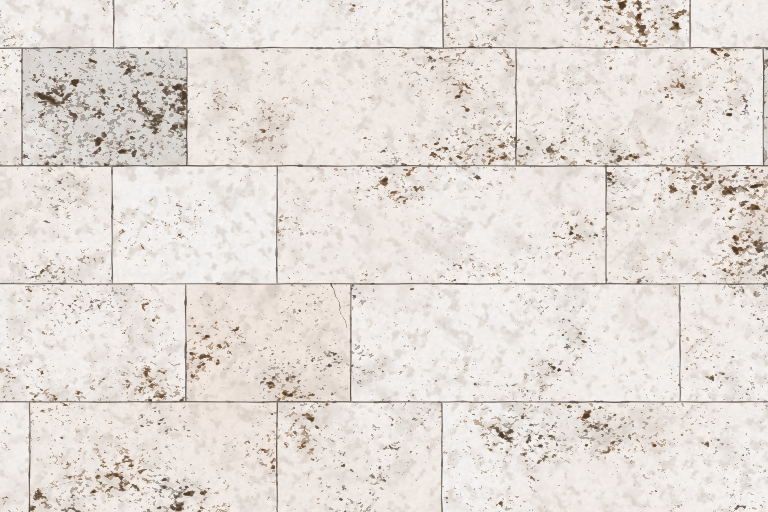
Give the GLSL for this texture, as a Shadertoy shader.

```glsl
// Travertine wall: five courses of pale pitted blocks with thin dark joints.

// Layout, in units of canvas height
const float COURSE_HEIGHT = 0.2305;
const float FIRST_JOINT = 0.215;
const float SHORT_BLOCK = 0.322;
const float LONG_BLOCK = 0.643;
const float MID_BLOCK = 0.483;
const float COURSE_SHIFT[5] = float[5](0.541, 0.363, 0.219, 0.043, -0.100);
const float JOINT_HALF_WIDTH = 0.0012;
const float JOINT_WOBBLE = 0.0016;

// Per course, for the short, long and mid block (negative warmth is grey)
const vec3 WARMTH[5] = vec3[5](
    vec3(0.4, 0.2, 0.75), vec3(1.0, 0.25, 0.15), vec3(0.05, 0.2, 0.45),
    vec3(-1.0, 0.55, 0.2), vec3(0.1, 0.1, 0.35));
const vec3 POROSITY[5] = vec3[5](
    vec3(0.5, 0.5, 0.85), vec3(0.35, 0.5, 0.6), vec3(0.15, 0.5, 0.7),
    vec3(1.25, 0.55, 0.6), vec3(0.2, 0.3, 0.6));

// Pits: noise frequency, threshold, gain of the clustering
const vec3 CAVITIES = vec3(54.0, 0.93, 0.75);
const vec3 PORES = vec3(100.0, 0.845, 0.55);
const vec3 SPECKS = vec3(180.0, 0.775, 0.45);
const float POROSITY_GAIN = 0.16;

// Crack in the warm block
const vec2 CRACK_TOP = vec2(0.648, 0.447);
const float CRACK_LENGTH = 0.09;

const vec3 WHITE_STONE = vec3(0.948, 0.940, 0.933);
const vec3 PINK_STONE = vec3(0.935, 0.893, 0.862);
const vec3 GREY_STONE = vec3(0.86, 0.85, 0.835);
const vec3 STAIN = vec3(0.82, 0.78, 0.745);
const vec3 GREY_PIT = vec3(0.49, 0.445, 0.40);
const vec3 OCHRE_PIT = vec3(0.58, 0.45, 0.32);
const vec3 DEEP_PIT = vec3(0.31, 0.23, 0.16);
const vec3 JOINT = vec3(0.33, 0.285, 0.25);

float hash(vec2 p) {
    vec3 q = fract(vec3(p.xyx) * 0.1031);
    q += dot(q, q.yzx + 33.33);
    return fract((q.x + q.y) * q.z);
}

float noise(vec2 p) {
    vec2 i = floor(p), f = fract(p);
    f = f * f * (3.0 - 2.0 * f);
    return mix(mix(hash(i), hash(i + vec2(1, 0)), f.x),
               mix(hash(i + vec2(0, 1)), hash(i + vec2(1, 1)), f.x), f.y);
}

// Three rotated octaves, in 0..1
float fbm(vec2 p) {
    float sum = 0.0, weight = 0.57;
    for (int i = 0; i < 3; i++) {
        p = mat2(0.8, 0.6, -0.6, 0.8) * p + 17.3;
        sum += weight * noise(p);
        p *= 2.0;
        weight *= 0.5;
    }
    return sum;
}

// Signed strength of a pit layer: positive inside a pit
float pitField(vec2 p, vec3 layer, float cluster, float porosity) {
    return fbm(p * layer.x * vec2(0.85, 1.1)) - layer.y
         + layer.z * (cluster - 0.5) + POROSITY_GAIN * (porosity - 0.5);
}

float pitMask(float field, float frequency, float pixel) {
    float soft = max(0.025, 0.15 * frequency * pixel);
    return smoothstep(-soft, soft, field);
}

void mainImage(out vec4 fragColor, in vec2 fragCoord) {
    float pixel = 1.0 / iResolution.y;
    vec2 p = fragCoord * pixel;
    vec2 wall = p + JOINT_WOBBLE * (vec2(noise(p * 30.0), noise(p * 30.0 + 50.0)) - 0.5);

    // Course and block
    float level = (wall.y - FIRST_JOINT) / COURSE_HEIGHT + 1.0;
    int course = clamp(int(floor(level)), 0, 4);
    float period = SHORT_BLOCK + LONG_BLOCK + MID_BLOCK;
    float along = wall.x - COURSE_SHIFT[course];
    float cycle = floor(along / period);
    along -= cycle * period;
    float secondEdge = SHORT_BLOCK + LONG_BLOCK;
    int kind = along < SHORT_BLOCK ? 0 : along < secondEdge ? 1 : 2;
    float warmth = WARMTH[course][kind];
    float porosity = POROSITY[course][kind];
    float seed = hash(vec2(float(course) + 3.0, cycle * 3.0 + float(kind) + 11.0));
    vec2 q = p + 7.0 * vec2(seed, fract(seed * 13.7));

    // Stone face: cloudy tint, mottled stains and rough grain
    float cloud = fbm(q * 4.0);
    float cluster = fbm(q * vec2(9.0, 11.0) + 31.0);
    vec3 color = mix(WHITE_STONE, PINK_STONE, clamp(warmth + 1.2 * (cloud - 0.5), 0.0, 1.0));
    color = mix(color, GREY_STONE, max(-warmth, 0.0) * smoothstep(0.25, 0.65, cloud));
    color = mix(color, STAIN, 0.4 * smoothstep(0.5, 0.85, fbm(q * 22.0) + 0.4 * (cluster - 0.5)));
    color = mix(color, STAIN, 0.55 * smoothstep(0.52, 0.82, fbm(q * 75.0 + 9.0)));
    color += 0.05 * (fbm(q * 150.0) - 0.5);

    // Pits, from fine to large, with discoloured rims
    float speck = pitField(q + 2.0, SPECKS, cluster, porosity);
    float pore = pitField(q + 4.0, PORES, cluster, porosity);
    float cavity = pitField(q + 6.0, CAVITIES, cluster, porosity);
    float rust = smoothstep(0.35, 0.6, fbm(q * 8.0 + 5.0)) * step(0.0, warmth);
    vec3 pitColor = mix(GREY_PIT, OCHRE_PIT, rust);
    color = mix(color, STAIN, 0.5 * smoothstep(-0.14, 0.02, max(pore, cavity)));
    color = mix(color, pitColor, 0.55 * pitMask(speck, SPECKS.x, pixel));
    color = mix(color, mix(pitColor, DEEP_PIT, smoothstep(0.0, 0.14, pore)), 0.85 * pitMask(pore, PORES.x, pixel));
    color = mix(color, mix(pitColor, DEEP_PIT, smoothstep(0.0, 0.1, cavity)), pitMask(cavity, CAVITIES.x, pixel));

    // Crack that thins out downwards
    float fall = (CRACK_TOP.y - p.y) / CRACK_LENGTH;
    float crackX = CRACK_TOP.x + 0.03 * fall + 0.02 * (fbm(vec2(p.y * 45.0, 3.0)) - 0.5);
    float crackWidth = 0.002 * (1.0 - fall) * noise(vec2(p.y * 90.0, 8.0));
    float crack = clamp((crackWidth - abs(p.x - crackX)) / pixel + 0.5, 0.0, 1.0);
    color = mix(color, DEEP_PIT, 0.8 * crack * step(0.0, fall) * step(fall, 1.0));

    // Joints, slightly chipped and unevenly dark
    float chip = 0.0014 * smoothstep(0.6, 0.85, fbm(p * 60.0));
    float across = abs(level - round(level)) * COURSE_HEIGHT;
    float upright = min(min(along, period - along),
                        min(abs(along - SHORT_BLOCK), abs(along - secondEdge)));
    float joint = clamp((JOINT_HALF_WIDTH + chip - min(across, upright)) / pixel + 0.5, 0.0, 1.0);
    color = mix(color, JOINT, joint * mix(0.55, 1.0, noise(p * 25.0)));

    fragColor = vec4(clamp(color, 0.0, 1.0), 1.0);
}
```
